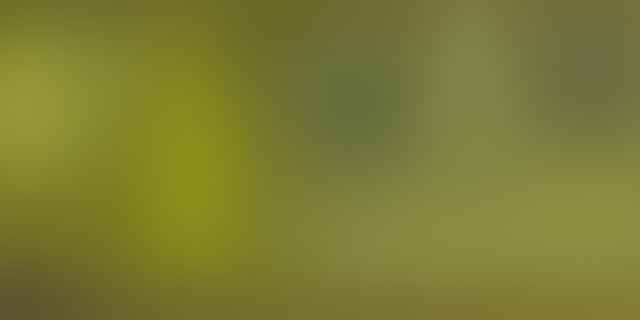
Give the GLSL for this background, as a Shadertoy shader.

```glsl
// Soft out-of-focus backdrop: olive haze with yellow and moss green glows.

// Bell-shaped falloff around a centre, with separate radii per axis.
float bell(vec2 p, vec2 centre, vec2 radius) {
    vec2 d = (p - centre) / radius;
    return exp(-dot(d, d));
}

// Tints the colour towards a soft elliptical spot.
vec3 glow(vec3 base, vec2 p, vec2 centre, vec2 radius, vec3 tint, float strength) {
    return mix(base, tint, strength * bell(p, centre, radius));
}

// Shades a horizontal edge, fading over the given depth.
vec3 edgeShade(vec3 base, float distanceToEdge, float depth, vec3 tint, float strength) {
    float t = distanceToEdge / depth;
    return mix(base, tint, strength * exp(-t * t));
}

void mainImage(out vec4 fragColor, in vec2 fragCoord) {
    // Canvas coordinates: x spans 0..2, y spans 0..1.
    vec2 uv = fragCoord / iResolution.xy;
    vec2 p = uv * vec2(2.0, 1.0);

    // Olive ground, paler on the right.
    vec3 olive = vec3(0.46, 0.46, 0.13);
    vec3 sage = vec3(0.505, 0.52, 0.26);
    vec3 colour = mix(olive, sage, smoothstep(0.6, 1.25, p.x));

    // Dim upper edge.
    vec3 topTint = mix(vec3(0.40, 0.39, 0.15), vec3(0.46, 0.44, 0.23), uv.x);
    colour = edgeShade(colour, 1.0 - p.y, 0.23, topTint, 0.9);

    // Left: pale leaf light and a tall yellow streak.
    colour = glow(colour, p, vec2(0.32, 0.72), vec2(0.26, 0.22), vec3(0.52, 0.53, 0.23), 0.65);
    colour = glow(colour, p, vec2(0.07, 0.66), vec2(0.25, 0.25), vec3(0.60, 0.61, 0.22), 0.9);
    colour = glow(colour, p, vec2(0.60, 0.46), vec2(0.21, 0.40), vec3(0.56, 0.565, 0.10), 0.95);
    colour = glow(colour, p, vec2(0.87, 0.97), vec2(0.20, 0.25), vec3(0.405, 0.405, 0.13), 0.7);

    // Lower right: warm light.
    colour = glow(colour, p, vec2(1.42, 0.27), vec2(0.42, 0.22), vec3(0.55, 0.555, 0.255), 0.85);
    colour = glow(colour, p, vec2(1.85, 0.33), vec2(0.30, 0.20), vec3(0.57, 0.575, 0.255), 0.85);

    // Upper right: moss shadows parted by a pale column.
    colour = glow(colour, p, vec2(1.11, 0.68), vec2(0.26, 0.25), vec3(0.39, 0.42, 0.225), 0.95);
    colour = glow(colour, p, vec2(1.84, 0.77), vec2(0.27, 0.25), vec3(0.415, 0.43, 0.255), 0.95);
    colour = glow(colour, p, vec2(1.47, 0.74), vec2(0.15, 0.36), vec3(0.51, 0.53, 0.285), 0.8);

    // Brown lower edge, darkest in the left corner.
    vec3 bottomTint = mix(vec3(0.42, 0.39, 0.16), vec3(0.52, 0.48, 0.20), uv.x);
    colour = edgeShade(colour, p.y, 0.14, bottomTint, 0.9);
    colour = glow(colour, p, vec2(0.0), vec2(0.34, 0.22), vec3(0.35, 0.32, 0.19), 0.9);

    fragColor = vec4(colour, 1.0);
}
```
